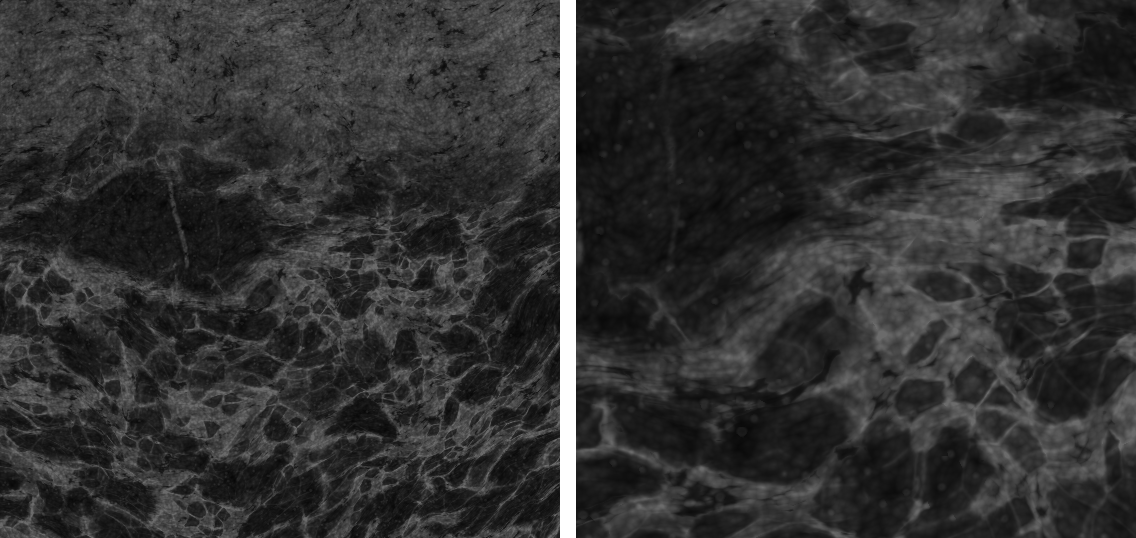
Left: the whole. Right: its middle third, enlarged.
A WebGL 2 fragment shader for this texture:

```glsl
#version 300 es
precision highp float;
// Dark brecciated marble: black clasts in a grey, grainy, streaked and veined matrix.

uniform vec2 u_resolution;
out vec4 fragColor;

const float CLAST_TONE = 0.062;
const float MATRIX_TONE = 0.25;
const mat2 TURN = mat2(0.8, 0.6, -0.6, 0.8);

vec3 hash3(vec2 p) {
  vec3 h = fract(p.xyx * vec3(0.1031, 0.1030, 0.0973));
  h += dot(h, h.yxz + 33.33);
  return fract((h.xxy + h.yzz) * h.zyx);
}

// Cellular noise: x = nearest distance, y = gap to second nearest, z = cell id.
vec3 cellular(vec2 p) {
  vec2 base = floor(p), f = p - base;
  float near = 9.0, next = 9.0, id = 0.0;
  for (int j = -1; j <= 1; j++)
    for (int i = -1; i <= 1; i++) {
      vec2 cell = vec2(i, j);
      vec3 h = hash3(base + cell + 200.0);
      float d = length(cell + h.xy - f);
      if (d < near) { next = near; near = d; id = h.z; }
      else next = min(next, d);
    }
  return vec3(near, next - near, id);
}

// Layered sines push the domain about for ragged outlines.
vec2 ripple(vec2 p, float freq, float strength) {
  vec2 q = p;
  for (int i = 0; i < 6; i++) {
    q += strength / freq * sin(TURN * q.yx * freq + float(i) * vec2(1.7, 2.9));
    q = TURN * q;
    freq *= 1.83;
  }
  for (int i = 0; i < 6; i++) q = q * TURN;
  return q;
}

// Fractal cellular mottling, centred near zero.
float mottle(vec2 p, float scale, int octaves) {
  float sum = 0.0, amp = 1.0;
  for (int i = 0; i < octaves; i++) {
    sum += amp * (0.48 - cellular(p * scale + float(i) * 7.3).x);
    p = TURN * p;
    scale *= 2.1;
    amp *= 0.82;
  }
  return sum;
}

// Rounded dark fragments with crumbled rims, graded in strength by cell id.
float clasts(vec2 p, float scale, float cutoff, float rough) {
  vec3 c = cellular(p * scale + 0.7 * scale);
  float body = smoothstep(0.06, 0.3, c.y + rough) * (1.0 - smoothstep(0.5, 0.8, c.x - rough));
  return body * smoothstep(cutoff, cutoff + 0.4, c.z);
}

float veins(vec2 p, float scale, float width) {
  return 1.0 - smoothstep(0.0, width, cellular(p * scale + 0.7 * scale).y);
}

float crack(vec2 p, vec2 a, vec2 b, float width) {
  vec2 ab = b - a;
  float t = clamp(dot(p - a, ab) / dot(ab, ab), 0.0, 1.0);
  return 1.0 - smoothstep(0.2 * width, width, length(p - a - t * ab));
}

float patchAt(vec2 p, vec2 centre, vec2 radius, float blur) {
  return 1.0 - smoothstep(1.0 - blur, 1.0 + blur, length((p - centre) / radius));
}

void main() {
  vec2 p = gl_FragCoord.xy / u_resolution.y;
  vec2 w = ripple(p, 7.0, 0.2);
  vec2 soft = mix(p, w, 0.45);

  // Flow bends into a trough, steeper on the right, and rises gently above.
  float upper = smoothstep(0.55, 0.9, p.y);
  float side = w.x - 0.42;
  float trough = 0.45 * side * side + 0.3 * max(side, 0.0) * side;
  vec2 flow = vec2(w.x, (w.y - mix(trough, 0.15 * w.x, upper)) * 1.3);

  float cloud = mottle(w, 6.0, 5);
  float detail = mottle(flow * vec2(0.9, 1.0), 38.0, 3);
  float streak = mottle(flow * vec2(0.35, 1.5), 20.0, 4);
  float rough = 0.2 * detail + 0.06 * streak;

  // Matrix
  float tone = MATRIX_TONE + 0.075 * cloud + 0.1 * detail + 0.07 * streak;
  tone -= 0.06 * exp(-pow((w.y - 0.7) / 0.1, 2.0)) * smoothstep(1.05, 0.85, w.x);
  tone -= 0.04 * patchAt(w, vec2(0.05, 0.9), vec2(0.22, 0.08), 0.7);

  // Clasts at several sizes, thinning out towards the top
  float light = 1.0 - 0.92 * clasts(flow, 9.5, 0.42, rough);
  light *= 1.0 - 0.85 * clasts(flow, 18.0, 0.38, rough);
  light *= 1.0 - 0.75 * clasts(flow, 38.0, 0.35, rough);
  float dark = (1.0 - light) * mix(1.0, 0.25, smoothstep(0.6, 0.86, w.y));
  float speckle = smoothstep(0.05, 0.55, -detail - 0.55 * cloud - 0.2 * streak);
  dark = max(dark, 0.65 * speckle);

  // Great dark blocks, split by thin seams
  vec2 b = soft + 0.012 * vec2(detail, streak);
  float blocks = patchAt(b, vec2(0.25, 0.575), vec2(0.13, 0.11), 0.16);
  blocks = max(blocks, patchAt(b, vec2(0.42, 0.555), vec2(0.11, 0.08), 0.28));
  blocks = max(blocks, patchAt(b, vec2(0.07, 0.56), vec2(0.07, 0.045), 0.25));
  blocks = max(blocks, 0.6 * patchAt(b, vec2(0.88, 0.69), vec2(0.09, 0.04), 0.5));
  dark = max(dark, blocks * (0.93 - 0.3 * veins(w, 7.0, 0.05)));

  // Sheared, streaky band under the blocks
  float bandLine = 0.44 + max(-0.27 * (soft.x - 0.38), 0.62 * (soft.x - 0.44));
  float bandGap = soft.y - bandLine + 0.012 * streak;
  float bandFade = 1.0 - smoothstep(0.6, 0.8, w.x);
  float band = bandFade * (1.0 - smoothstep(0.004, 0.026, abs(bandGap)));
  float bandEdge = bandFade * exp(-pow((bandGap - 0.026) / 0.009, 2.0));
  float shear = smoothstep(-0.6, 0.4, streak + 0.5 * detail);
  dark = max(dark * (1.0 - 0.8 * band * shear), 0.55 * bandEdge);

  tone = mix(tone, CLAST_TONE + 0.055 * detail + 0.02 * cloud, dark);

  // Pale, broken veins and isolated cracks
  float lower = 1.0 - smoothstep(0.6, 0.78, w.y);
  float broken = smoothstep(-0.35, 0.45, cloud + 0.5 * detail);
  float vein = veins(flow, 9.5, 0.07) + 0.7 * veins(flow, 18.0, 0.09) + 0.4 * veins(flow, 38.0, 0.12);
  tone += 0.07 * vein * lower * (1.0 - blocks) * broken;
  float seam = crack(soft, vec2(0.32, 0.66), vec2(0.37, 0.5), 0.007);
  seam = max(seam, crack(soft, vec2(0.15, 0.63), vec2(0.26, 0.695), 0.009));
  seam = max(seam, crack(p, vec2(0.96, 0.94), vec2(1.05, 0.86), 0.003));
  tone = mix(tone, 0.28, 0.7 * seam * smoothstep(-0.6, 0.2, detail));

  // Crystal grain and sparse bright flecks
  float grain = 0.95 - cellular(p * 105.0).x - cellular(p * 185.0 + 9.0).x;
  vec3 fleck = cellular(p * 130.0 + 41.0);
  tone *= 1.0 + 0.32 * grain;
  tone += 0.07 * step(0.88, fleck.z) * (1.0 - smoothstep(0.1, 0.45, fleck.x + 0.2 * detail));

  fragColor = vec4(vec3(clamp(tone, 0.025, 0.42)), 1.0);
}
```
